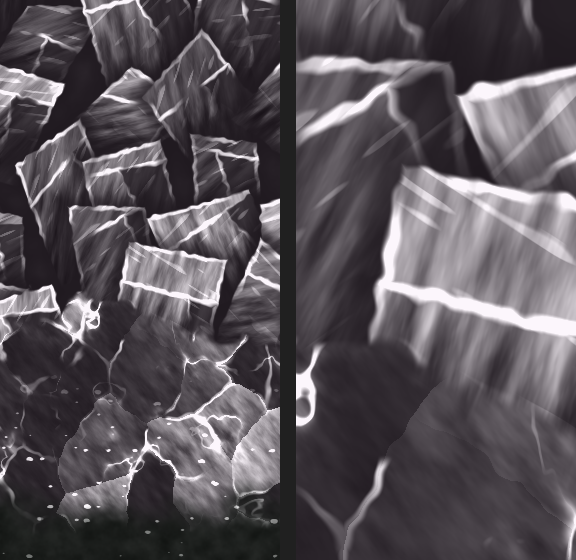
Left, the full canvas; right, a detail of the centre.
This texture is drawn by a WebGL 1 fragment shader. Its source:

```glsl
precision highp float;
uniform vec2 u_resolution;

const vec3 TINT = vec3(0.008, -0.016, 0.008);
const vec3 SOIL_TINT = vec3(-0.008, 0.002, -0.006);
const float DEEP = 0.115;
const float SHADE = 0.155;
const vec2 BLOCK_STEP = vec2(0.36, 0.27);
const float RUBBLE_TOP = 0.84;
const float RUBBLE_SCALE = 5.0;
const float EDGE_WIDTH = 0.011;
const float SOFT = 0.004;

float hash(vec2 p) {
  return fract(sin(dot(p, vec2(127.1, 311.7))) * 43758.5453);
}

vec2 hash2(vec2 p) {
  return vec2(hash(p), hash(p + 37.2));
}

float noise(vec2 p) {
  vec2 i = floor(p), f = fract(p);
  f = f * f * (3.0 - 2.0 * f);
  return mix(mix(hash(i), hash(i + vec2(1, 0)), f.x),
             mix(hash(i + vec2(0, 1)), hash(i + vec2(1, 1)), f.x), f.y);
}

float fbm(vec2 p) {
  float sum = 0.0, gain = 0.53;
  for (int i = 0; i < 4; i++) {
    sum += gain * noise(p);
    p = mat2(1.6, 1.2, -1.2, 1.6) * p + 5.3;
    gain *= 0.5;
  }
  return sum;
}

vec2 rotate(vec2 p, float a) {
  return mat2(cos(a), -sin(a), sin(a), cos(a)) * p;
}

float line(float d, float width) {
  return 1.0 - smoothstep(width * 0.2, width, abs(d));
}

// One tilted block with lid, lit front and dark side, laid over the tone behind it
float addBlock(float tone, vec2 p, vec2 id) {
  vec2 r = hash2(id), s = hash2(id + 17.0), t = hash2(id + 53.0);
  vec2 center = (id + vec2(0.5 * mod(id.y, 2.0), 0.0) + (r - 0.5) * 0.55) * BLOCK_STEP;
  vec2 q = rotate(p - center, (s.x - 0.5) * 1.5);
  q.x += q.y * (r.y - 0.5) * 0.6;
  vec2 extent = vec2(mix(0.11, 0.19, s.y), mix(0.15, 0.23, t.x));
  float chip = (noise(q * 45.0 + id) - 0.5) * 0.012;
  float roof = q.y + q.x * (t.y - 0.5) * 0.7 - extent.y;
  float d = max(max(abs(q.x) - extent.x, roof), -q.y - extent.y) + chip;

  float lid = q.y - extent.y * mix(0.25, 0.75, t.y) - q.x * (r.x - 0.5) * 0.8 + chip;
  float corner = q.x - extent.x * mix(-0.3, 0.6, r.x) + lid * 0.25 + chip;
  float streak = fbm(rotate(q, 0.5 + s.y) * vec2(9.0, 42.0) + id * 7.0);
  float fade = smoothstep(-extent.y * 0.8, extent.y * 0.8, q.y + (streak - 0.5) * 0.2);
  float light = mix(0.5, 1.15, hash(id + 91.0));

  float front = mix(SHADE, 0.62 * light, fade) * (0.45 + streak);
  float side = SHADE * (0.7 + 0.6 * streak) + 0.05 * fade;
  float face = mix(front, side, smoothstep(-SOFT, SOFT, corner));
  float top = light * (0.2 + 0.7 * streak);
  face = mix(face, top, smoothstep(-SOFT, SOFT, lid));

  // Worn bright edges and short scratches
  float worn = smoothstep(0.25, 0.7, noise(q * 13.0 + id * 3.0));
  float rim = line(lid, EDGE_WIDTH);
  rim = max(rim, line(corner, EDGE_WIDTH) * step(lid, 0.0) * fade);
  rim = max(rim, line(d + 0.007, EDGE_WIDTH) * fade * 0.8);
  float scratch = smoothstep(0.74, 0.86, noise(rotate(q, s.x - 0.3) * vec2(13.0, 75.0)));
  face += rim * worn * 0.65 + scratch * fade * 0.22;

  tone = mix(DEEP, tone, mix(0.3, 1.0, smoothstep(0.0, 0.07, d)));
  return mix(tone, face, 1.0 - smoothstep(-SOFT, SOFT, d));
}

// Broken facets with white ridges and veins
float rubble(vec2 p) {
  vec2 w = p + 0.1 * vec2(fbm(p * 7.0), fbm(p * 7.0 + 31.0));
  vec2 g = rotate(w, -0.35) * RUBBLE_SCALE * vec2(1.1, 0.85);
  float near = 9.0, next = 9.0;
  vec2 cell = vec2(0.0), offset = vec2(0.0);
  for (int j = -1; j <= 1; j++) {
    for (int i = -1; i <= 1; i++) {
      vec2 id = floor(g) + vec2(float(i), float(j));
      vec2 delta = g - id - hash2(id);
      float d = length(delta);
      if (d < near) { next = near; near = d; cell = id; offset = delta; }
      else next = min(next, d);
    }
  }
  float lit = smoothstep(0.5, 0.8, hash(cell + 4.0));
  float grain = fbm(rotate(p, 0.7) * vec2(45.0, 16.0));
  float slope = dot(offset, normalize(hash2(cell) - vec2(0.6, 0.1)));
  float tone = mix(DEEP + 0.1 * grain, (0.58 + 0.35 * slope) * (0.4 + grain), lit);
  float patches = smoothstep(0.4, 0.68, fbm(p * 4.5 + 9.0));
  float worn = smoothstep(0.35, 0.7, noise(p * 16.0));
  float ridge = abs(fbm(w * 6.0 + 3.0) - 0.5);
  tone += line(next - near, 0.09) * worn * (0.2 + 0.6 * max(lit, patches));
  tone += line(ridge, 0.02) * worn * (0.15 + 0.7 * patches);
  return tone + exp(-ridge * 22.0) * patches * grain * 0.7;
}

// Scattered pale chips
float chips(vec2 p) {
  vec2 g = p * 24.0, id = floor(g);
  vec2 q = fract(g) - 0.3 - 0.4 * hash2(id);
  float size = mix(0.08, 0.26, hash(id + 8.0)) * (0.6 + 0.7 * noise(g * 4.0));
  float shape = 1.0 - smoothstep(size - 0.08, size + 0.04, length(q * vec2(0.8, 1.3)));
  return shape * step(0.87, hash(id + 2.0));
}

void main() {
  vec2 p = gl_FragCoord.xy / u_resolution.x;
  float tone = DEEP + 0.06 * fbm(p * 12.0);
  for (int j = 0; j < 6; j++) {
    for (int i = 0; i < 5; i++) {
      tone = addBlock(tone, p, vec2(float(i) - 1.0, 8.0 - float(j)));
    }
  }

  float border = p.y - RUBBLE_TOP + 0.5 * (fbm(p * 5.0 + 2.0) - 0.5);
  tone = mix(rubble(p), tone, smoothstep(-0.03, 0.03, border));

  // Dark soil along the foot
  float height = p.y + 0.22 * (fbm(p * 8.0) - 0.5);
  float soil = 1.0 - smoothstep(0.1, 0.28, height);
  tone = mix(tone, 0.065 + 0.1 * fbm(p * 22.0), soil);
  tone += chips(p) * (1.0 - smoothstep(0.3, 0.75, p.y)) * mix(0.75, 0.35, soil);

  tone = clamp(tone, 0.05, 0.98);
  gl_FragColor = vec4(tone + mix(TINT, SOIL_TINT, soil), 1.0);
}
```
